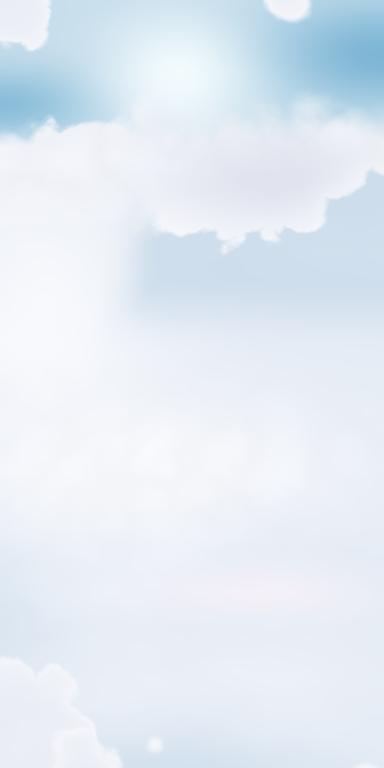
A WebGL 1 fragment shader for this texture:

```glsl
precision highp float;

// A hazy, sunlit sky: soft colour washes over a blue top and a pale lower gap.
// Cloud banks are simple distance fields whose outlines are swollen by billowed
// gradient noise. Units are canvas widths, so y runs from 0 to 2.

uniform vec2 u_resolution;

// Colours
const vec3 SKY_DEEP = vec3(0.50, 0.72, 0.84);
const vec3 SKY_PALE = vec3(0.78, 0.87, 0.925);
const vec3 GAP_BLUE = vec3(0.81, 0.87, 0.925);
const vec3 HAZE = vec3(0.895, 0.922, 0.957);
const vec3 MIST = vec3(0.945, 0.955, 0.975);
const vec3 WHITE = vec3(0.965, 0.972, 0.988);
const vec3 GLOW = vec3(0.95, 0.98, 0.99);
const vec3 SHADE = vec3(0.885, 0.90, 0.94);
const vec3 BLUSH = vec3(0.985, 0.95, 0.975);

// Cloud detail
const float BILLOW_SCALE = 6.0;
const float BILLOW_MEAN = 0.18;
const float EDGE_SWELL = 0.26;
const float EDGE_SOFT = 0.012;
const float RIM_WIDTH = 0.035;
const float WISP_CONTRAST = 0.035;

vec2 hashGradient(vec2 cell) {
  vec2 h = vec2(dot(cell, vec2(127.1, 311.7)), dot(cell, vec2(269.5, 183.3)));
  return 2.0 * fract(sin(h) * 43758.55) - 1.0;
}

float gradientNoise(vec2 p) {
  vec2 i = floor(p);
  vec2 f = fract(p);
  vec2 u = f * f * f * (f * (f * 6.0 - 15.0) + 10.0);
  float a = dot(hashGradient(i), f);
  float b = dot(hashGradient(i + vec2(1.0, 0.0)), f - vec2(1.0, 0.0));
  float c = dot(hashGradient(i + vec2(0.0, 1.0)), f - vec2(0.0, 1.0));
  float d = dot(hashGradient(i + 1.0), f - 1.0);
  return mix(mix(a, b, u.x), mix(c, d, u.x), u.y);
}

float fbm(vec2 p) {
  float sum = 0.0;
  float amp = 0.5;
  for (int i = 0; i < 4; i++) {
    sum += amp * gradientNoise(p);
    p = p * 2.03 + 17.3;
    amp *= 0.5;
  }
  return sum;
}

// Folded noise: round lobes that meet in creases
float billow(vec2 p) {
  float sum = 0.0;
  float amp = 0.5;
  for (int i = 0; i < 4; i++) {
    sum += amp * abs(gradientNoise(p));
    p = p * 2.1 + 9.7;
    amp *= 0.42;
  }
  return sum - BILLOW_MEAN;
}

float blob(vec2 p, vec2 centre, vec2 radius) {
  vec2 q = (p - centre) / radius;
  return exp(-dot(q, q));
}

// Round cloud with a bright rim and a greyer body
vec3 addPuff(vec3 col, vec2 p, vec2 centre, float radius, float swell) {
  float depth = radius - length(p - centre) + swell;
  float rim = exp(-abs(depth) / RIM_WIDTH);
  vec3 body = mix(mix(SHADE, MIST, 0.55), WHITE, rim) + 0.12 * swell;
  return mix(col, body, smoothstep(-EDGE_SOFT, EDGE_SOFT, depth));
}

vec3 upperSky(vec2 p) {
  vec3 sky = mix(SKY_PALE, SKY_DEEP, blob(p, vec2(1.0, 1.86), vec2(0.31, 0.14)));
  sky = mix(sky, SKY_DEEP, 0.85 * blob(p, vec2(0.0, 1.73), vec2(0.28, 0.09)));
  return mix(sky, GLOW, blob(p, vec2(0.46, 1.79), vec2(0.20, 0.17)));
}

vec3 lowerHaze(vec2 p, float drift, float swell) {
  vec2 q = p + vec2(0.12, 0.06) * drift;
  vec3 col = mix(HAZE, MIST, blob(q, vec2(0.62, 0.25), vec2(0.42, 0.22)) * 0.6);
  col = mix(col, GAP_BLUE, 0.8 * blob(q, vec2(-0.02, 0.46), vec2(0.17, 0.20)));
  col = mix(col, GAP_BLUE, 0.8 * blob(q, vec2(0.45, -0.02), vec2(0.42, 0.13)));
  float gap = smoothstep(0.27, 0.42, q.x) * smoothstep(1.08, 1.27, q.y);
  col = mix(col, GAP_BLUE, gap);
  col = mix(col, WHITE, (1.0 - gap) * blob(q, vec2(0.08, 1.15), vec2(0.34, 0.55)));
  float bank = blob(q, vec2(0.42, 0.78), vec2(0.55, 0.22));
  col = mix(col, WHITE, min(1.0, 1.1 * bank));
  col += bank * swell * 0.35;
  return mix(col, BLUSH, 0.7 * blob(q, vec2(0.66, 0.45), vec2(0.24, 0.06)));
}

// Broad bank: soft on the sunlit left, scalloped along its lower right edge
vec3 addBank(vec3 col, vec2 p, float swell) {
  float base = 1.40 - 0.04 * smoothstep(0.42, 0.62, p.x) + 0.15 * smoothstep(0.70, 0.98, p.x);
  float top = mix(1.66, 1.71, smoothstep(0.0, 0.25, p.x));
  float above = p.y - base + 1.2 * swell;
  float below = top - p.y + swell;
  float baseSoft = mix(0.10, EDGE_SOFT, smoothstep(0.33, 0.45, p.x));
  float topSoft = EDGE_SOFT + 0.045 * smoothstep(0.25, 0.45, p.x)
                + 0.035 * (1.0 - smoothstep(0.0, 0.13, p.x));
  float cover = smoothstep(-baseSoft, baseSoft, above) * smoothstep(-topSoft, topSoft, below);
  float shadow = blob(p, vec2(0.72, 1.53), vec2(0.27, 0.13));
  float rim = exp(-abs(above) / RIM_WIDTH);
  vec3 body = mix(mix(MIST, SHADE, shadow), WHITE, 0.8 * rim) + 0.3 * swell;
  return mix(col, body, cover);
}

void main() {
  vec2 p = gl_FragCoord.xy / u_resolution.x;
  float drift = fbm(p * vec2(2.0, 4.0) + 3.1);
  float swell = EDGE_SWELL * billow(p * BILLOW_SCALE);

  // Sky and haze
  vec3 col = mix(lowerHaze(p, drift, swell), upperSky(p), smoothstep(1.52, 1.64, p.y));
  col += WISP_CONTRAST * drift * vec3(1.0, 0.8, 0.55);

  // Clouds
  col = addBank(col, p, swell);
  col = addPuff(col, p, vec2(0.02, 1.99), 0.14, swell);
  col = addPuff(col, p, vec2(0.75, 2.03), 0.08, 0.5 * swell);
  col = addPuff(col, p, vec2(0.03, 0.07), 0.22, swell);
  col = addPuff(col, p, vec2(0.22, -0.04), 0.13, swell);
  col = addPuff(col, p, vec2(0.405, 0.06), 0.024, 0.3 * swell);
  col = addPuff(col, p, vec2(0.95, -0.05), 0.07, 0.5 * swell);

  gl_FragColor = vec4(clamp(col, 0.0, 1.0), 1.0);
}
```
